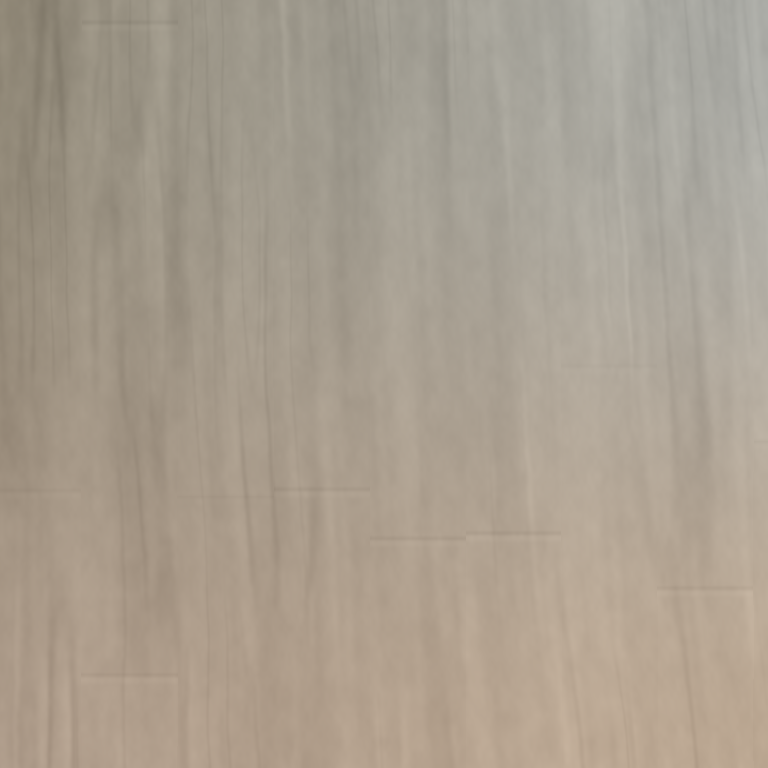
Reproduce this texture procedurally as a WebGL 1 fragment shader.

```glsl
precision highp float;
// Pale greige wood planks with soft vertical grain, lit from cool top right to warm bottom.

uniform vec2 u_resolution;

const vec3 TOP_LEFT = vec3(0.578, 0.545, 0.480);
const vec3 TOP_RIGHT = vec3(0.680, 0.682, 0.660);
const vec3 BOTTOM_LEFT = vec3(0.675, 0.603, 0.535);
const vec3 BOTTOM_RIGHT = vec3(0.745, 0.665, 0.580);
const vec3 GRAIN_TINT = vec3(1.0, 0.99, 0.95);
const float PLANK_WIDTH = 0.125;
const float PLANK_LENGTH = 0.85;

float hash(vec2 p) {
  vec3 q = fract(vec3(p.xyx) * 0.1031);
  q += dot(q, q.yzx + 33.33);
  return fract((q.x + q.y) * q.z);
}

float valueNoise(vec2 p) {
  vec2 cell = floor(p);
  vec2 f = fract(p);
  f = f * f * (3.0 - 2.0 * f);
  float low = mix(hash(cell), hash(cell + vec2(1.0, 0.0)), f.x);
  float high = mix(hash(cell + vec2(0.0, 1.0)), hash(cell + vec2(1.0, 1.0)), f.x);
  return mix(low, high, f.y);
}

// Signed noise, centred on zero.
float signedNoise(vec2 p, vec2 frequency, float seed) {
  return valueNoise(p * frequency + seed) - 0.5;
}

float fineMottle(vec2 p) {
  float sum = 0.0;
  float weight = 0.5;
  vec2 frequency = vec2(55.0, 32.0);
  for (int i = 0; i < 3; i++) {
    sum += weight * signedNoise(p, frequency, 17.0 * float(i) + 5.0);
    frequency *= 1.9;
    weight *= 0.75;
  }
  return sum;
}

// Leans the fibres slightly, more strongly towards the right.
vec2 grainSpace(vec2 p) {
  float lean = (0.015 + 0.06 * p.x) * (p.y - 0.5);
  float waver = 0.010 * signedNoise(p, vec2(5.0, 4.0), 40.0)
              + 0.003 * signedNoise(p, vec2(25.0, 18.0), 61.0);
  return vec2(p.x + lean + waver, p.y);
}

float softStreaks(vec2 g) {
  return 0.030 * signedNoise(g, vec2(17.0, 1.6), 3.0)
       + 0.030 * signedNoise(g, vec2(42.0, 2.6), 29.0)
       + 0.022 * signedNoise(g, vec2(95.0, 5.0), 71.0);
}

// Narrow lines where a stretched noise field crosses its middle, broken into runs.
float thinLines(vec2 g, vec2 frequency, float seed) {
  float ridge = abs(signedNoise(g, frequency, seed));
  float run = smoothstep(0.48, 0.80, valueNoise(g * vec2(13.0, 3.2) + seed + 9.0));
  return (1.0 - smoothstep(0.0, 0.15, ridge)) * run;
}

// Returns the plank tone in x and its butt joint shadow in y.
vec2 plank(vec2 p) {
  float column = floor(p.x / PLANK_WIDTH + 0.15);
  float along = p.y / PLANK_LENGTH + hash(vec2(column, 7.0));
  float row = floor(along);
  float toJoint = (fract(along + 0.5) - 0.5) * PLANK_LENGTH;
  float tone = hash(vec2(column, row + 20.0)) - 0.5;
  float dark = 1.0 - smoothstep(0.0, 0.005, abs(toJoint));
  float light = 1.0 - smoothstep(0.0, 0.007, abs(toJoint + 0.007));
  float strength = 0.3 + 0.7 * hash(vec2(column, 51.0));
  return vec2(tone, (dark - 0.6 * light) * strength);
}

vec3 ambientLight(vec2 p) {
  float rise = smoothstep(-0.05, 0.95, p.y);
  vec3 left = mix(BOTTOM_LEFT, TOP_LEFT, rise);
  vec3 right = mix(BOTTOM_RIGHT, TOP_RIGHT, rise);
  vec3 tone = mix(left, right, p.x);
  float edgeShade = (1.0 - smoothstep(0.0, 0.12, p.x)) * (0.3 + 0.7 * rise);
  return tone - 0.022 * edgeShade;
}

void main() {
  vec2 p = gl_FragCoord.xy / u_resolution;
  vec2 g = grainSpace(p);
  vec2 board = plank(p + vec2(0.002 * signedNoise(p, vec2(9.0, 12.0), 33.0), 0.0));

  float relief = softStreaks(g);
  relief -= 0.036 * thinLines(g, vec2(27.0, 1.8), 13.0);
  relief -= 0.022 * thinLines(g, vec2(48.0, 3.0), 87.0);
  relief += 0.026 * thinLines(g + vec2(0.007, 0.0), vec2(27.0, 1.8), 47.0);
  relief += 0.034 * fineMottle(g);
  relief += 0.014 * signedNoise(p, vec2(5.0, 3.0), 90.0);
  relief += 0.012 * board.x - 0.026 * board.y;

  gl_FragColor = vec4(ambientLight(p) + relief * GRAIN_TINT, 1.0);
}
```
